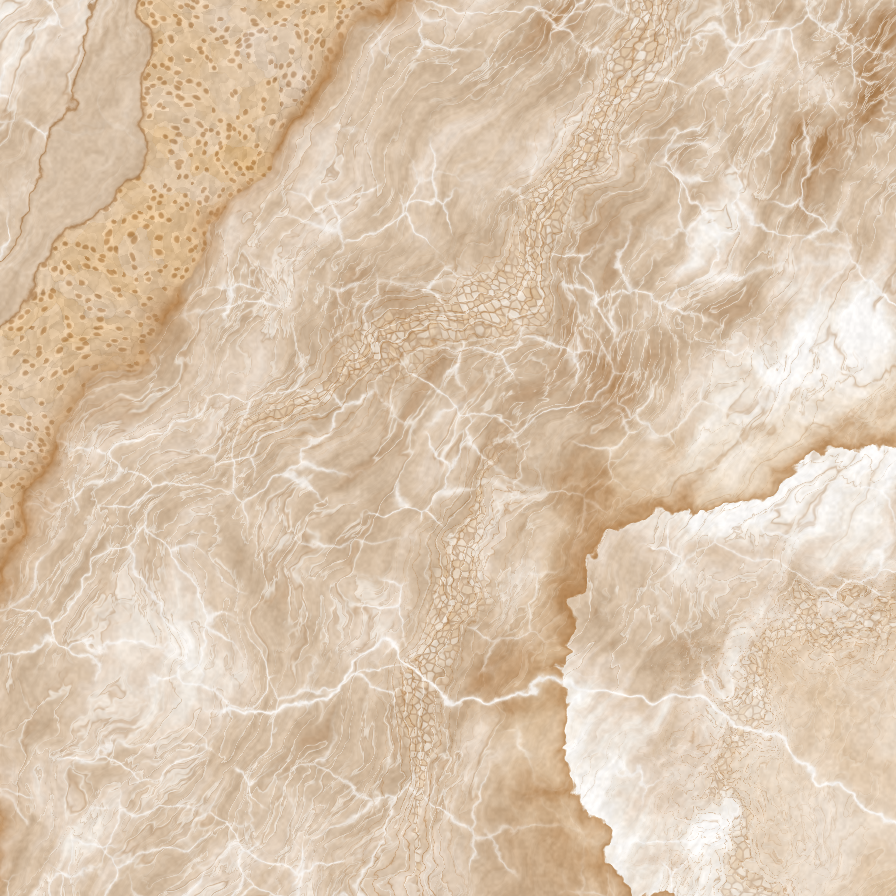
A WebGL 2 fragment shader for this texture:

```glsl
#version 300 es
precision highp float;
// Polished beige onyx: cloudy stone along a diagonal grain, crossed by a sandy
// band, pebbly seams and a pale geode with a rusty rim. Layered noise sets the
// tone, cellular noise the grit and cracks, layered sines the strands.
uniform vec2 u_resolution;
out vec4 fragColor;

const vec3 UMBER = vec3(0.67, 0.50, 0.33);
const vec3 TAN = vec3(0.75, 0.62, 0.49);
const vec3 FAWN = vec3(0.79, 0.69, 0.58);
const vec3 BEIGE = vec3(0.85, 0.76, 0.66);
const vec3 CREAM = vec3(0.90, 0.83, 0.76);
const vec3 MILK = vec3(0.95, 0.92, 0.88);
const vec3 WHITE = vec3(0.99, 0.98, 0.97);
const vec3 SAND = vec3(0.88, 0.76, 0.61);
const vec3 RUST = vec3(0.69, 0.49, 0.29);
const vec3 TONES[7] = vec3[7](UMBER, TAN, FAWN, BEIGE, CREAM, MILK, WHITE);
const float GRAIN_ANGLE = 1.02;
const float WARP = 0.14;
const float RAGGED = 0.028;
const float BASE_TONE = 0.56;
const vec2 GEODE = vec2(0.98, 0.19);
const float GEODE_RADIUS = 0.335;

float sq(float x) { return x * x; }
float side(float d) { return smoothstep(-0.002, 0.002, d); }
float line(float d, float width) { return sq(1.0 / (1.0 + sq(d / width))); }
float blob(vec2 p, float x, float y, float size) {
  return exp(-sq(distance(p, vec2(x, y)) / size));
}

float hash(vec2 p) {
  vec3 q = fract(p.xyx * 0.1031);
  q += dot(q, q.yzx + 33.33);
  return fract((q.x + q.y) * q.z);
}

float noise(vec2 p) {
  vec2 i = floor(p), f = fract(p);
  f = f * f * (3.0 - 2.0 * f);
  return mix(mix(hash(i), hash(i + vec2(1, 0)), f.x),
             mix(hash(i + vec2(0, 1)), hash(i + 1.0), f.x), f.y);
}

// Layered noise centred on zero
float fbm(vec2 p) {
  float sum = 0.0, amp = 0.5;
  for (int i = 0; i < 6; i++) {
    sum += amp * (noise(p) - 0.5);
    p = mat2(1.6, 1.2, -1.2, 1.6) * p + 7.3;
    amp *= 0.52;
  }
  return sum;
}

// Cellular noise: nearest distance, gap to the second nearest, cell shade
vec3 cells(vec2 p) {
  vec3 c = vec3(9, 9, 0);
  for (int k = 0; k < 9; k++) {
    vec2 id = floor(p) + vec2(k % 3, k / 3) - 1.0;
    float d = distance(p, id + vec2(hash(id + 50.0), hash(id + 91.0)));
    if (d < c.x) c = vec3(d, c.x, hash(id + 130.0));
    else c.y = min(c.y, d);
  }
  return vec3(c.x, c.y - c.x, c.z);
}

vec3 ramp(float tone) {
  vec3 c = TONES[0];
  for (int i = 0; i < 6; i++)
    c = mix(c, TONES[i + 1], clamp(tone * 5.0 - float(i), 0.0, 1.0));
  return c;
}

// Pebbly seam at signed distance d, with thin wavy strands alongside
vec3 seam(vec3 col, float d, float width, float fade, vec3 grit, float wave) {
  vec3 pebble = mix(TAN, mix(SAND, MILK, grit.z), smoothstep(0.0, 0.35, grit.y));
  col = mix(col, pebble, 0.7 * fade * smoothstep(width, width * 0.2, abs(d)));
  float near = fade * exp(-sq(d / 0.05));
  float phase = d * 260.0 + wave * 22.0;
  col = mix(col, RUST, 0.6 * near * line(sin(phase), 0.2));
  return mix(col, MILK, 0.8 * near * line(sin(phase * 0.7 + 0.8), 0.15));
}

void main() {
  vec2 p = gl_FragCoord.xy / min(u_resolution.x, u_resolution.y);
  vec2 w = p + WARP * vec2(fbm(p * 5.0), fbm(p * 5.0 + 19.0));
  vec2 r = w + RAGGED * vec2(fbm(p * 24.0 + 3.0), fbm(p * 24.0 + 41.0));
  float s = sin(GRAIN_ANGLE), c = cos(GRAIN_ANGLE);
  vec2 g = mat2(s, c, -c, s) * w;
  float cloud = fbm(g * vec2(7, 3.5) + 5.0);
  float mottle = fbm(r * 12.0 + 23.0);
  float streak = fbm(g * vec2(60, 6));
  float gate = noise(w * 9.0 + 60.0);
  vec3 grit = cells(mix(p, w, 0.5) * 120.0);

  // Cloudy body with pale and dark regions
  float geode = distance(r, GEODE) - GEODE_RADIUS + 0.13 * cloud + 0.08 * mottle;
  float inside = side(-geode);
  float corner = smoothstep(0.66, 0.82, w.x) * smoothstep(0.45, 0.6, w.y);
  float tone = BASE_TONE + cloud + (0.8 + 0.9 * corner + 0.5 * inside) * mottle + 0.6 * streak;
  tone += 0.34 * blob(w, 0.93, 0.63, 0.13) + 0.25 * blob(w, 0.77, 0.95, 0.1);
  tone += 0.22 * blob(w, 0.2, 0.08, 0.16) + 0.2 * blob(w, 0.03, 0.95, 0.14);
  tone += inside * (0.2 + 0.2 * exp(geode / 0.06)) - 0.2 * blob(w, 0.93, 0.85, 0.14);
  tone -= 0.1 * blob(w, 0.3, 0.62, 0.25);
  vec3 col = ramp(tone);

  // Fine contour veins and pale cracks at growing density
  for (int i = 0; i < 3; i++) {
    float k = 1.0 + 1.3 * float(i);
    float here = smoothstep(0.35, 0.7, noise(w * (4.0 + 2.0 * k) + 9.0 * k));
    float contour = fract(6.0 * fbm(g * vec2(8, 2.4) * k + 11.0 * k)) - 0.5;
    col = mix(col, TAN, 0.6 * here * line(contour - 0.07, 0.05));
    col = mix(col, MILK, 0.65 * here * line(contour, 0.03 * k));
    here = smoothstep(0.45, 0.8, noise(w * 5.0 * k + 31.0));
    col = mix(col, WHITE, 0.75 * here * line(cells(r * 4.5 * k + 8.0).y, 0.018 * k));
  }

  // Honey shell and rusty rim round the geode, sandy core within
  float shell = (1.0 - inside) * smoothstep(0.14, 0.0, geode);
  col = mix(col, mix(RUST, SAND, clamp(0.6 + 3.5 * mottle, 0.0, 1.0)), 0.6 * shell);
  col = mix(col, RUST, 0.75 * shell * exp(-max(geode, 0.0) / 0.011));
  float core = distance(r, vec2(1, 0.09)) - 0.2 + 0.15 * mottle;
  col = mix(col, mix(SAND, CREAM, 0.5 + mottle), 0.6 * side(-core));
  col = seam(col, core, 0.04 * gate, 0.8, grit, mottle);

  // Pebbly seams along the grain
  float bend = max(w.x - 0.57, 0.0);
  float river = w.y - 0.395 - 0.5 * w.x - 14.0 * bend * bend;
  river /= length(vec2(1, 0.5 + 28.0 * bend));
  float reach = smoothstep(0.2, 0.32, w.x) * smoothstep(0.8, 0.7, w.x);
  col = seam(col, river, 0.065 * reach * gate, reach, grit, cloud + 0.5 * mottle);
  float trail = r.x - 0.47 - 0.45 * w.y * w.y;
  float low = smoothstep(0.56, 0.42, w.y);
  col = seam(col, trail, 0.06 * gate, low, grit, cloud + 0.5 * mottle);

  // Sandy band with pits and flakes, and a smooth slab on its left
  float rise = r.y - 0.25;
  float right = (0.206 + 0.47 * max(rise, 0.0)) * rise - r.x;
  float left = r.x - 0.17 + 1.25 * sq(1.0 - r.y);
  vec3 flake = cells(r * 38.0 + 4.0);
  vec3 sand = mix(SAND, CREAM, 0.5 * flake.z + 2.0 * mottle) - 0.13 * line(flake.y, 0.06) * gate;
  sand += 0.1 * (grit.z - 0.5);
  sand -= vec3(0.16, 0.21, 0.25) * smoothstep(0.5, 0.2, grit.x) * step(0.65, grit.z);
  col = mix(col, sand, side(min(right, left)));
  float edge = exp(-abs(right) / 0.017) * smoothstep(-0.05, 0.02, left);
  col = mix(col, RUST, edge * clamp(0.6 + 3.0 * mottle, 0.0, 0.9));
  float layers = 0.1 * gate * sin(left * 500.0 + 20.0 * cloud) + 0.5 * streak;
  col = mix(col, ramp(0.55 + layers), 0.8 * side(min(-left, left + 0.07)));
  col = mix(col, UMBER, 0.8 * max(line(left, 0.003), line(left + 0.07, 0.002)));

  // Long bright fracture
  float path = 0.225 + 0.06 * blob(r.xx, 0.44, 0.44, 0.08) - 1.1 * sq(max(r.x - 0.6, 0.0));
  float fracture = smoothstep(0.18, 0.22, r.x) * line(r.y - path, 0.0035);
  col = mix(col, WHITE, 0.9 * fracture);

  // Polished micro grain
  col += 0.05 * (noise(p * 260.0) - 0.5) + 0.09 * fbm(g * vec2(170, 60));
  fragColor = vec4(clamp(col, 0.0, 1.0), 1.0);
}
```
